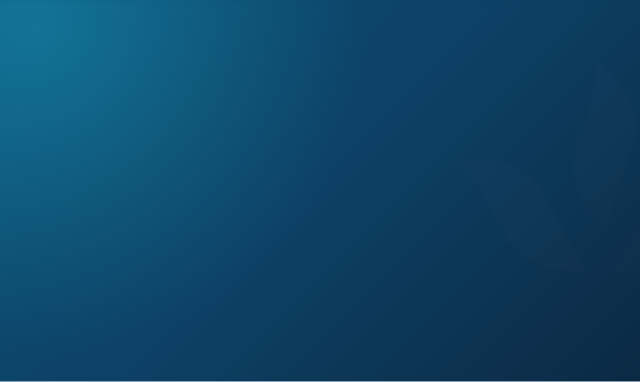
Give the GLSL for this background, as a Shadertoy shader.

```glsl
const float PI = 3.14159265;

const vec3 BASE_LIGHT = vec3(0.050, 0.310, 0.468);
const vec3 BASE_MID   = vec3(0.050, 0.252, 0.394);
const vec3 BASE_DARK  = vec3(0.044, 0.162, 0.264);

const vec3  GLOW_COLOR  = vec3(0.022, 0.150, 0.132);
const vec2  GLOW_CENTER = vec2(0.098, 0.924);
const float GLOW_RADIUS = 0.86;

const vec3  LEAF_TINT    = vec3(0.40, 0.36, 0.48);
const float LEAF_OPACITY = 0.032;
const float LEAF_WIDTH   = 0.075;
const float LEAF_BEND    = 0.022;
const float LEAF_LEAN    = 0.0065;

const vec2 CENTER_TIP  = vec2(1.564, 0.843);
const vec2 CENTER_BASE = vec2(1.590, 0.397);
const vec2 SIDE_TIP    = vec2(1.198, 0.582);
const vec2 SIDE_BASE   = vec2(1.540, 0.288);
const float MIRROR_X   = 1.5705;

const vec3  RIM_COLOR  = vec3(0.75, 0.81, 0.86);
const float RIM_HEIGHT = 0.0018;
const float TOP_SHADE  = 0.06;

// Coverage of an S-curved leaf running from tip to base
float leafMask(vec2 p, vec2 tip, vec2 base, float pixel) {
    vec2 axis = base - tip;
    float len = length(axis);
    vec2 dir = axis / len;
    vec2 q = p - tip;
    float along = dot(q, dir) / len;
    float across = dot(q, vec2(-dir.y, dir.x));
    float u = clamp(along, 0.0, 1.0);
    float arch = sin(PI * u);
    float spine = LEAF_BEND * sin(2.0 * PI * u) + LEAF_LEAN * arch;
    float edge = abs(across - spine) - LEAF_WIDTH * arch;
    float ends = (abs(along - 0.5) - 0.5) * len;
    return 1.0 - smoothstep(-pixel, pixel, max(edge, ends));
}

// Three-stop diagonal gradient, from upper left to lower right
vec3 diagonalGradient(vec2 p, float aspect) {
    float t = clamp((p.x + 1.0 - p.y) / (aspect + 1.0), 0.0, 1.0);
    vec3 upper = mix(BASE_LIGHT, BASE_MID, min(t * 2.0, 1.0));
    return mix(upper, BASE_DARK, max(t * 2.0 - 1.0, 0.0));
}

void mainImage(out vec4 fragColor, in vec2 fragCoord) {
    vec2 p = fragCoord / iResolution.y;
    float aspect = iResolution.x / iResolution.y;
    float pixel = 1.0 / iResolution.y;

    // Background and corner glow
    vec3 color = diagonalGradient(p, aspect);
    float glow = max(1.0 - distance(p, GLOW_CENTER) / GLOW_RADIUS, 0.0);
    color += GLOW_COLOR * glow;

    // Upright leaf and a mirrored pair of side leaves
    vec2 mirrored = vec2(2.0 * MIRROR_X - p.x, p.y);
    float leaves = leafMask(p, CENTER_TIP, CENTER_BASE, pixel);
    leaves = max(leaves, leafMask(p, SIDE_TIP, SIDE_BASE, pixel));
    leaves = max(leaves, leafMask(mirrored, SIDE_TIP, SIDE_BASE, pixel));
    color = mix(color, LEAF_TINT, LEAF_OPACITY * leaves);

    // Thin shaded top edge and pale bottom rim
    float fromTop = 1.0 - p.y;
    color *= 1.0 - TOP_SHADE * clamp((RIM_HEIGHT - fromTop) / pixel + 0.5, 0.0, 1.0);
    float rim = clamp((RIM_HEIGHT - p.y) / pixel + 0.5, 0.0, 1.0);
    color = mix(color, RIM_COLOR, rim);

    fragColor = vec4(color, 1.0);
}
```
